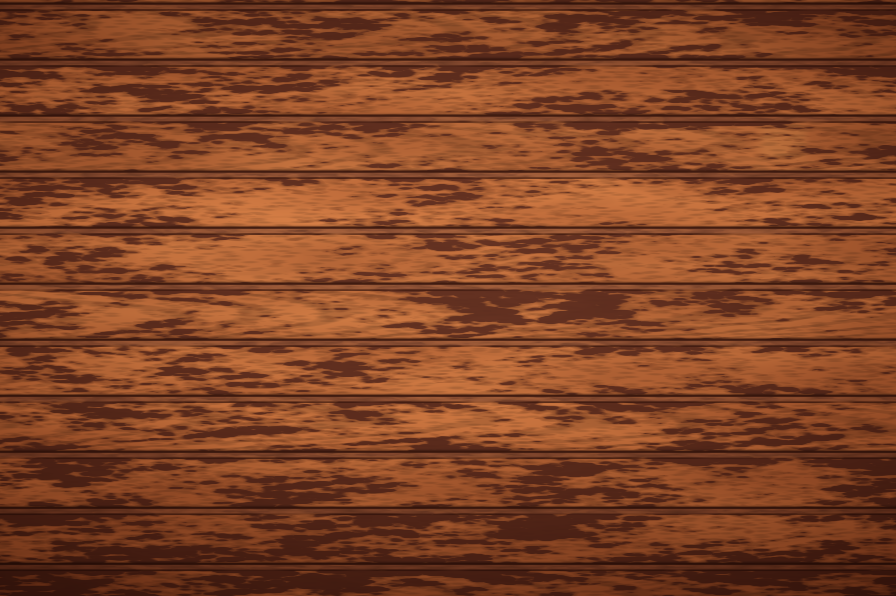
This texture is drawn by a Shadertoy shader. Its source:

```glsl
const float PITCH = 0.094;       // plank height, in canvas heights
const float FIRST_SEAM = 0.006;  // distance of the first seam from the top

const vec3 HONEY = vec3(0.81, 0.48, 0.265);
const vec3 RUSSET = vec3(0.66, 0.355, 0.19);
const vec3 BEAD = vec3(0.58, 0.34, 0.22);
const vec3 STAIN = vec3(0.34, 0.16, 0.115);
const vec3 SEAM = vec3(0.24, 0.10, 0.06);
const vec3 PALE = vec3(0.86, 0.56, 0.31);

float hash1(float n) {
    return fract(sin(n * 91.73 + 4.1) * 4375.85);
}

vec2 hash2(vec2 p) {
    vec2 q = vec2(dot(p, vec2(127.1, 311.7)), dot(p, vec2(269.5, 183.3)));
    return fract(sin(q) * 4375.85);
}

// Cellular noise: high near the feature points, low between them
float cells(vec2 p) {
    vec2 id = floor(p), f = fract(p);
    float nearest = 2.0;
    for (int y = -1; y <= 1; y++) {
        for (int x = -1; x <= 1; x++) {
            vec2 o = vec2(x, y);
            vec2 d = o + hash2(id + o) - f;
            nearest = min(nearest, dot(d, d));
        }
    }
    return 1.0 - sqrt(nearest);
}

// Slow waviness of the fibres
float waver(vec2 p, float seed) {
    return sin(p.x * 5.0 + seed) + 0.5 * sin(p.x * 13.0 + p.y * 40.0 + seed * 2.3)
         + 0.25 * sin(p.x * 31.0 - p.y * 90.0 + seed * 4.1);
}

// Fibres of three sizes, drawn out along the plank
float fibres(vec2 p) {
    float sum = 0.0, weight = 0.4;
    vec2 scale = vec2(8.0, 75.0);
    for (int i = 0; i < 3; i++) {
        sum += weight * cells(p * scale + float(i) * 17.0);
        scale *= vec2(2.2, 1.6);
        weight *= 0.8;
    }
    return sum;
}

// Nested arches of flat-sawn grain; v runs across the plank
float arches(float x, float v, float wave, float seed) {
    float across = v - 0.5 + 0.12 * sin(x * 2.3 + seed);
    return sin(34.0 * x + 60.0 * across * across + 1.6 * wave + seed);
}

float softBox(vec2 p, vec2 center, vec2 halfSize) {
    vec2 q = abs(p - center) / halfSize;
    return (1.0 - smoothstep(0.6, 1.3, q.x)) * (1.0 - smoothstep(0.6, 1.3, q.y));
}

// Worn places: center, then half size
float scars(vec2 p) {
    vec4 spots[4] = vec4[4](
        vec4(0.90, 0.512, 0.15, 0.026), vec4(0.85, 0.620, 0.08, 0.030),
        vec4(0.04, 0.535, 0.09, 0.030), vec4(0.10, 0.316, 0.10, 0.018));
    float sum = 0.0;
    for (int i = 0; i < 4; i++) {
        float strength = i == 0 ? 0.27 : 0.14;
        sum += strength * softBox(p, spots[i].xy, spots[i].zw);
    }
    return sum;
}

float line(float d, float halfWidth, float blur) {
    return 1.0 - smoothstep(halfWidth - blur, halfWidth + blur, abs(d));
}

// Warm falloff: green and blue fade faster than red
vec3 lit(vec3 color, vec2 p, float middle) {
    vec2 d = p - vec2(middle, 0.42);
    float light = 1.02 - 0.18 * d.x * d.x / (middle * middle) - 1.05 * d.y * d.y;
    return color * pow(vec3(max(light, 0.1)), vec3(1.0, 1.4, 1.65));
}

void mainImage(out vec4 fragColor, in vec2 fragCoord) {
    vec2 p = fragCoord / iResolution.y;
    p.y = 1.0 - p.y;
    float blur = 0.7 / (iResolution.y * PITCH);

    // Plank number and position across it, from its upper edge
    float across = (p.y - FIRST_SEAM) / PITCH;
    float row = floor(across);
    float v = across - row;
    float seed = 6.28 * hash1(row);

    // Fibre coordinates, shifted for each plank
    vec2 q = vec2(p.x + row * 7.3, v * PITCH + row * 3.1);
    float wave = waver(vec2(p.x, v * PITCH), seed);
    q.y += 0.0016 * wave;
    float streak = fibres(q);
    float patches = cells(q * vec2(3.0, 17.0));
    float pores = cells(q * vec2(24.0, 170.0) + 53.0);
    float figure = smoothstep(0.2, 0.6, cos(2.6 * row));
    float arch = arches(p.x, v, wave, seed);

    // Clean wood
    float tone = smoothstep(0.25, 0.9, cells(q * vec2(2.0, 11.0) + 31.0));
    vec3 color = mix(HONEY, RUSSET, 0.6 * tone);
    color *= 0.95 + 0.1 * hash1(row + 20.0);
    color = mix(color, PALE, 0.5 * softBox(p, vec2(1.313, 0.238), vec2(0.04, 0.03)));
    color *= 1.0 - 0.12 * smoothstep(0.5, 0.9, pores);
    color *= 1.0 - (0.03 + 0.09 * figure) * smoothstep(0.1, 0.9, arch);

    // Dark wear grows away from the middle planks and along upper edges
    float wear = min(0.2 + 0.021 * (row - 4.0) * (row - 4.0), 0.9);
    float worn = streak + 0.5 * (patches - 0.53) + 0.07 * figure * arch;
    worn += scars(p) + 0.13 * exp(-9.0 * max(v - 0.1, 0.0));
    float limit = 0.73 - 0.23 * wear;
    color = mix(color, RUSSET * 0.82, 0.5 * smoothstep(limit - 0.16, limit, worn));
    color = mix(color, STAIN, 0.85 * smoothstep(limit - 0.02, limit + 0.11, worn));

    // Seam, bead below it and the broken line under the bead
    float seamDistance = min(v, 1.0 - v);
    float bead = 1.0 - smoothstep(0.105 - blur, 0.105 + blur, v);
    color = mix(color, BEAD * (0.82 + 0.3 * pores), 0.75 * bead);
    float broken = smoothstep(0.25, 0.6, cells(vec2(p.x * 9.0, row * 5.0)));
    color = mix(color, SEAM, (0.25 + 0.55 * broken) * line(v - 0.115, 0.014, blur));
    color *= 1.0 - 0.25 * smoothstep(0.93, 1.0, v);
    color = mix(color, SEAM, 0.92 * line(seamDistance, 0.02, blur));

    float middle = 0.5 * iResolution.x / iResolution.y;
    fragColor = vec4(lit(color, p, middle), 1.0);
}
```
